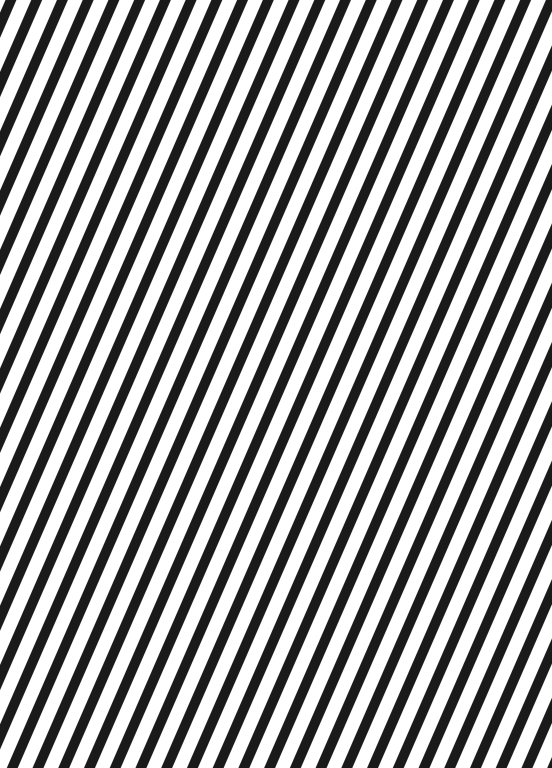
Give the GLSL for this pattern, as a Shadertoy shader.

```glsl
// Ink coverage of a periodic stripe; phase is counted in repeats, centred on integers
float stripeCoverage(float phase, float width, float pixel) {
    float centreDistance = abs(fract(phase + 0.5) - 0.5);
    return 1.0 - smoothstep(-0.7 * pixel, 0.7 * pixel, centreDistance - 0.5 * width);
}

void mainImage(out vec4 fragColor, in vec2 fragCoord) {
    vec2 uv = fragCoord / iResolution.xy;

    // Repeats across and down set both the pitch and the slant
    vec2 repeats = vec2(21.45, -12.95);
    float phase = dot(uv, repeats) + 0.524;

    // Size of one pixel, measured across the stripes
    float pixel = length(repeats / iResolution.xy);

    vec3 paper = vec3(1.0);
    vec3 ink = vec3(0.102, 0.1, 0.1);
    fragColor = vec4(mix(paper, ink, stripeCoverage(phase, 0.425, pixel)), 1.0);
}
```
